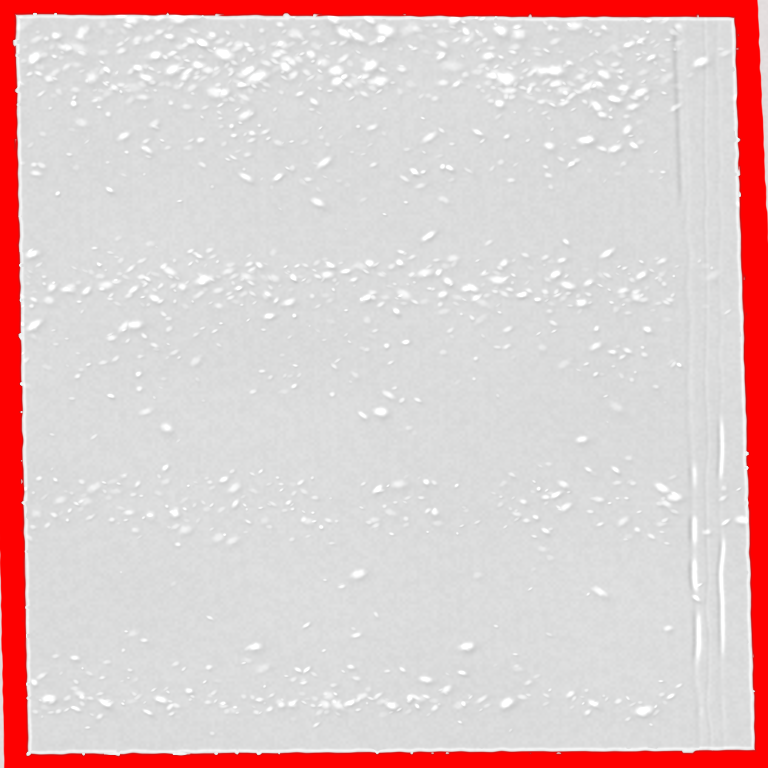
A Shadertoy shader for this texture:

```glsl
// A pale grey embossed sheet with bands of white flecks and side grooves, in a crooked red frame.

const vec3 SHEET = vec3(0.86, 0.862, 0.862);
const vec3 RED = vec3(0.995, 0.004, 0.004);
const vec3 DARK_RED = vec3(0.74, 0.10, 0.10);
const vec3 OUTSIDE = vec3(0.89, 0.87, 0.87);

float hash(vec2 p) {
    return fract(sin(dot(p, vec2(127.1, 311.7))) * 43758.5453);
}

float valueNoise(vec2 p) {
    vec2 cell = floor(p);
    vec2 f = fract(p);
    f = f * f * (3.0 - 2.0 * f);
    float low = mix(hash(cell), hash(cell + vec2(1.0, 0.0)), f.x);
    float high = mix(hash(cell + vec2(0.0, 1.0)), hash(cell + vec2(1.0)), f.x);
    return mix(low, high, f.y);
}

// Soft window: one between low and high, fading over the given width
float band(float v, float low, float high, float fade) {
    return smoothstep(low - fade, low + fade, v) * (1.0 - smoothstep(high - fade, high + fade, v));
}

// Chance of a fleck at each place: horizontal bands, broken into clumps
float fleckDensity(vec2 p) {
    float rows = 0.035
        + 0.62 * band(p.y, 0.865, 0.965, 0.025)
        + 0.22 * band(p.y, 0.76, 0.85, 0.02)
        + 0.48 * band(p.y, 0.60, 0.665, 0.018)
        + 0.14 * band(p.y, 0.49, 0.59, 0.02)
        + 0.36 * band(p.y, 0.305, 0.375, 0.025)
        + 0.62 * band(p.y, 0.072, 0.098, 0.008)
        + 0.10 * band(p.y, 0.10, 0.15, 0.01);
    float clumps = 0.35 + 1.3 * valueNoise(p * vec2(13.0, 18.0) + 4.0);
    float side = 1.0 - 0.88 * smoothstep(0.875, 0.89, p.x);
    return rows * clumps * side;
}

// One scattered layer of raised flecks: light on the body, shade around it
float fleckLayer(vec2 p, float cells, float radius, float seed) {
    vec2 home = floor(p * cells);
    float light = 0.0;
    float shade = 0.0;
    for (int j = -1; j <= 1; j++) {
        for (int i = -1; i <= 1; i++) {
            vec2 id = home + vec2(i, j);
            vec2 key = id + seed;
            vec2 centre = (id + vec2(hash(key + 3.1), hash(key + 7.7))) / cells;
            float present = step(hash(key), fleckDensity(centre));
            float size = radius * mix(0.5, 1.15, pow(hash(key + 13.3), 1.5));
            size *= 1.0 + 0.25 * smoothstep(0.82, 0.9, centre.y);
            float strength = present * mix(0.25, 1.0, hash(key + 21.9));
            vec2 d = p - centre;
            d.y -= d.x * mix(-0.5, 0.6, hash(key + 31.7));
            d += 0.35 * size * (vec2(valueNoise(p * 210.0), valueNoise(p * 210.0 + 50.0)) - 0.5);
            d.x /= mix(1.0, 2.1, hash(key + 43.1));
            float body = exp(-pow(dot(d, d) / (size * size), 1.5));
            vec2 below = d + vec2(-0.35, 0.9) * size;
            light = max(light, strength * body);
            shade = max(shade, strength * exp(-dot(below, below) / (1.7 * size * size)));
        }
    }
    return 0.24 * light - 0.085 * shade * (1.0 - light);
}

// Upright groove that leans and wobbles: a thin lit ridge with a shaded flank
float groove(vec2 p, float topX, float bottomX, float width, float light, float shade) {
    float wobble = 0.006 * (valueNoise(vec2(topX * 90.0, p.y * 24.0)) - 0.5);
    float d = (p.x - mix(bottomX, topX, p.y) - wobble) / width;
    return light * exp(-d * d) - shade * exp(-(d + 1.8) * (d + 1.8));
}

float grooves(vec2 p) {
    float broken = smoothstep(0.3, 0.65, valueNoise(vec2(3.0, p.y * 32.0)));
    float lower = band(p.y, 0.075, 0.39, 0.012) * broken;
    float right = band(p.y, 0.065, 0.45, 0.015) * smoothstep(0.25, 0.7, valueNoise(vec2(9.0, p.y * 25.0)));
    float upper = band(p.y, 0.74, 0.97, 0.02);
    float s = groove(p, 0.892, 0.912, 0.0032, 0.02 + 0.22 * lower, 0.015 + 0.08 * lower);
    s += groove(p, 0.937, 0.943, 0.0027, 0.015 + 0.18 * right, 0.01 + 0.06 * right);
    s += groove(p, 0.886, 0.899, 0.0035, 0.035 * upper, 0.065 * upper);
    s += groove(p, 0.920, 0.925, 0.0022, 0.02, 0.02);
    return s;
}

// Signed distance to the crooked opening, positive on the sheet
float openingDistance(vec2 p) {
    float left = p.x - mix(0.037, 0.020, p.y);
    float right = mix(0.984, 0.956, p.y) - p.x;
    float bottom = p.y - mix(0.018, 0.023, p.x);
    float top = mix(0.981, 0.977, p.x) - p.y;
    float nicks = 0.002 * (valueNoise(p * 75.0) - 0.5) + 0.003 * smoothstep(0.78, 0.95, valueNoise(p * 110.0));
    return min(min(left, right), min(bottom, top)) + nicks;
}

void mainImage(out vec4 fragColor, in vec2 fragCoord) {
    vec2 p = fragCoord / iResolution.xy;
    float pixel = 1.0 / iResolution.y;

    // Sheet: fine grain, slow mottling, flecks and grooves
    float grain = 0.026 * (valueNoise(p * 270.0) - 0.5) + 0.014 * (valueNoise(p * 120.0) - 0.5);
    float mottle = 0.014 * (valueNoise(p * vec2(5.0, 9.0)) - 0.5);
    float relief = fleckLayer(p, 48.0, 0.0048, 0.0) + 0.6 * fleckLayer(p, 80.0, 0.0030, 170.0);
    vec3 color = SHEET + grain + mottle + relief + grooves(p);

    // Frame: pale rim, darker red lip, then flat red
    float d = openingDistance(p);
    float soft = max(0.0012, 0.75 * pixel);
    color += 0.10 * exp(-pow((d - 0.003) / 0.002, 2.0));
    vec3 frame = mix(RED, DARK_RED, 0.7 * smoothstep(-0.003, -0.0005, d));
    color = mix(frame, color, smoothstep(-soft, soft, d));

    // Slivers beyond the frame at the upper right and lower left
    float beyondRight = p.x - mix(1.0, 0.986, (p.y - 0.69) / 0.31);
    float beyondLeft = mix(0.006, 0.0, p.y / 0.28) - p.x;
    float beyond = max(beyondRight, beyondLeft) + 0.0015 * (valueNoise(p * 90.0) - 0.5);
    color = mix(color, OUTSIDE + grain, smoothstep(-soft, soft, beyond));

    fragColor = vec4(clamp(color, 0.0, 1.0), 1.0);
}
```
